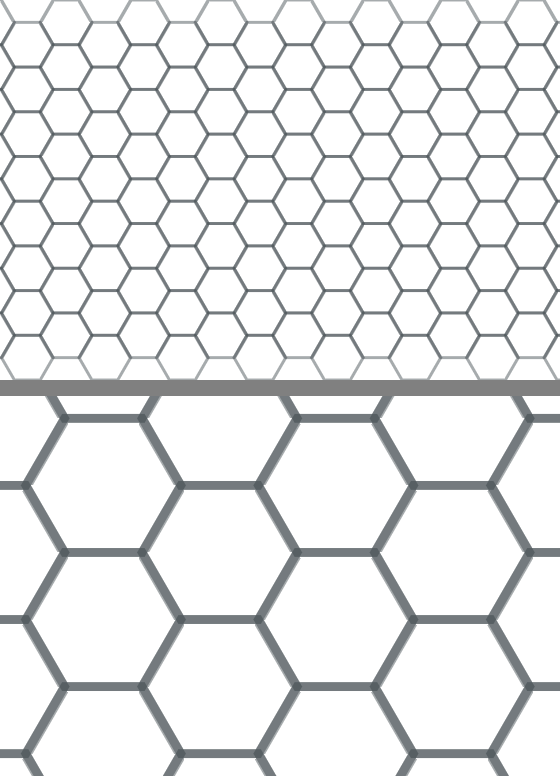
Top, the full canvas; bottom, a detail of the centre.
Reproduce this pattern procedurally as a WebGL 1 fragment shader.

```glsl
precision highp float;
uniform vec2 u_resolution;

// Signed distance to a flat-topped hexagon of height 1
float hexDistance(vec2 p) {
  p = abs(p);
  return max(p.y, 0.866 * p.x + 0.5 * p.y) - 0.5;
}

// Outline coverage; the upper slanted sides spread slightly inwards
float hexOutline(vec2 p, float pixel) {
  float d = hexDistance(p);
  float upperSlant = step(0.0, p.y) * step(p.y, 1.732 * abs(p.x));
  float halfWidth = 0.033 + 0.011 * upperSlant * step(d, 0.0);
  return clamp(0.5 + (halfWidth - abs(d)) / pixel, 0.0, 1.0);
}

void main() {
  // One unit is one hexagon height, with y measured down from the top
  float pixel = 8.5 / u_resolution.y;
  vec2 p = gl_FragCoord.xy * pixel;
  p.y = 8.5 - p.y;

  float columnPitch = 0.867;
  float firstColumn = 0.611;
  float nearestColumn = floor((p.x - firstColumn) / columnPitch + 0.5);

  // Translucent outlines darken where neighbours overlap
  float transmitted = 1.0;
  for (int i = -1; i <= 1; i++) {
    float column = nearestColumn + float(i);
    float firstRow = 1.0 - 0.5 * mod(column, 2.0);
    float nearestRow = floor(p.y - firstRow + 0.5);
    for (int j = -1; j <= 1; j++) {
      float row = nearestRow + float(j);
      vec2 center = vec2(firstColumn + column * columnPitch, firstRow + row);
      vec2 local = vec2(p.x - center.x, center.y - p.y);
      // Eight hexagons per column, so the border keeps single outlines
      float present = step(-0.5, row) * step(row, 7.5);
      transmitted *= 1.0 - 0.43 * present * hexOutline(local, pixel);
    }
  }

  vec3 ink = vec3(0.19, 0.23, 0.25);
  gl_FragColor = vec4(mix(ink, vec3(1.0), transmitted), 1.0);
}
```
